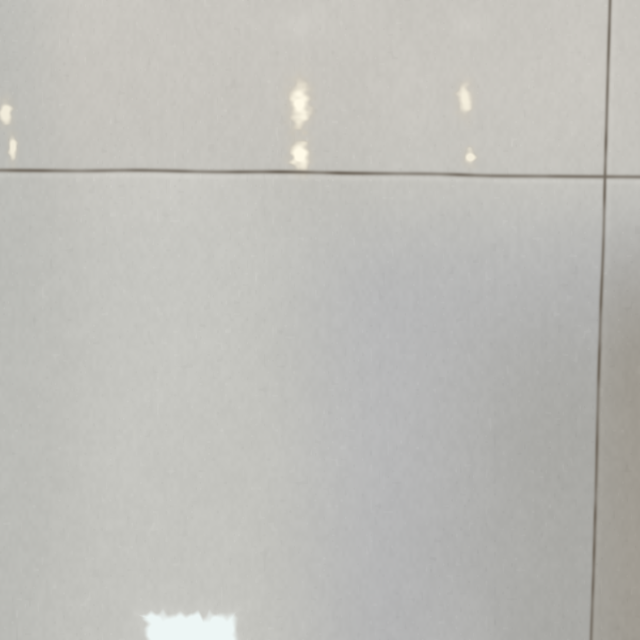
Reproduce this texture procedurally as a Shadertoy shader.

```glsl
float hash(vec2 p) {
    return fract(sin(dot(p, vec2(127.1, 311.7))) * 43758.5453);
}

float noise(vec2 p) {
    vec2 i = floor(p), f = fract(p);
    f = f * f * (3.0 - 2.0 * f);
    return mix(mix(hash(i), hash(i + vec2(1, 0)), f.x),
               mix(hash(i + vec2(0, 1)), hash(i + vec2(1, 1)), f.x), f.y);
}

// Soft joint coverage at signed distance d
float joint(float d, float radius) {
    return exp(-d * d / (radius * radius));
}

// Broad reflected light and shade across the glazed tiles
vec3 tileShade(vec2 uv, float below, float beyond) {
    vec3 col = mix(vec3(0.752, 0.752, 0.732), vec3(0.785, 0.775, 0.75), smoothstep(0.55, 0.9, uv.y));
    col = mix(col, vec3(0.725, 0.728, 0.71), 0.7 * smoothstep(0.14, 0.0, uv.x));
    col += 0.022 * exp(-pow((uv.x - 0.27) / 0.17, 2.0)) * below;
    float cool = smoothstep(0.38, 0.62, uv.x) * smoothstep(0.75, 0.5, uv.y);
    col = mix(col, vec3(0.712, 0.714, 0.718), cool * 0.9);
    float dim = smoothstep(0.58, 0.9, uv.x) * smoothstep(0.72, 0.3, uv.y);
    col = mix(col, vec3(0.667, 0.666, 0.65), dim);
    float strip = beyond * below * smoothstep(0.72, 0.38, uv.y);
    return mix(col, vec3(0.622, 0.605, 0.57), strip * (0.65 + 0.35 * smoothstep(0.93, 1.0, uv.x)));
}

// Fine glaze grain, stretched vertically, with faint specks
float grain(vec2 uv) {
    float g = (noise(uv * vec2(190, 120)) - 0.5) * 0.016;
    g += (noise(uv * vec2(95, 50) + 7.0) - 0.5) * 0.010;
    g += (noise(uv * vec2(11, 7) + 3.0) - 0.5) * 0.014;
    float speck = noise(uv * vec2(150, 110) + 31.0);
    g += 0.016 * smoothstep(0.85, 1.0, speck);
    return g - 0.014 * smoothstep(0.15, 0.0, speck);
}

// Lamp reflections: centre and radii of each
vec3 addGlints(vec3 col, vec2 uv) {
    vec4 glints[6] = vec4[6](
        vec4(0.468, 0.835, 0.019, 0.040), vec4(0.468, 0.757, 0.016, 0.028),
        vec4(0.726, 0.845, 0.013, 0.029), vec4(0.735, 0.755, 0.010, 0.015),
        vec4(0.009, 0.824, 0.012, 0.022), vec4(0.020, 0.768, 0.008, 0.028));
    float ripple = noise(uv * vec2(90, 130)) - 0.5;
    for (int i = 0; i < 6; i++) {
        vec2 q = (uv - glints[i].xy) / glints[i].zw;
        float r = length(q) + ripple * 0.5;
        float power = i < 2 ? 1.0 : 0.75;
        col = mix(col, vec3(0.87, 0.80, 0.67), 0.5 * power * exp(-1.2 * r * r));
        col = mix(col, vec3(1.0, 0.98, 0.91), power * smoothstep(1.0, 0.25, r));
    }
    // Faint second reflections higher up
    for (int i = 0; i < 2; i++) {
        vec2 q = (uv - vec2(0.47 + 0.265 * float(i), 0.96)) / vec2(0.03, 0.022);
        col += 0.018 * exp(-dot(q, q));
    }
    return col;
}

void mainImage(out vec4 fragColor, in vec2 fragCoord) {
    vec2 uv = fragCoord / iResolution.xy;

    // Joints lean slightly and waver
    float dH = uv.y - (0.735 - 0.011 * uv.x) - 0.003 * (noise(vec2(uv.x * 9.0, 2.0)) - 0.5);
    float dV = uv.x - mix(0.924, 0.953, uv.y) - 0.002 * (noise(vec2(5.0, uv.y * 8.0)) - 0.5);
    float below = smoothstep(0.004, -0.004, dH);
    float beyond = smoothstep(-0.003, 0.003, dV);

    vec3 col = tileShade(uv, below, beyond) + grain(uv);
    col = addGlints(col, uv);

    // Slightly pale tile edges beside thin, unevenly worn grout
    col += 0.018 * exp(-pow((dH + 0.008) / 0.004, 2.0));
    col += 0.012 * exp(-pow((dV - 0.007) / 0.004, 2.0));
    float wearH = 0.55 + 0.4 * noise(vec2(uv.x * 32.0, 4.0));
    float wearV = 0.55 + 0.4 * noise(vec2(8.0, uv.y * 36.0));
    vec3 grout = vec3(0.44, 0.41, 0.37);
    col = mix(col, grout, joint(dH, 0.0033) * wearH);
    col = mix(col, grout, joint(dV, 0.0029) * wearV);

    // Window reflection with a ragged, feathered outline
    vec2 ragged = vec2(noise(uv * vec2(40, 120)), noise(uv * vec2(110, 40) + 9.0)) - 0.5;
    vec2 box = abs(uv - vec2(0.298, -0.02) + ragged * 0.014) - vec2(0.072, 0.058);
    float edge = max(box.x, box.y);
    col += 0.03 * exp(-max(edge, 0.0) * 90.0);
    col = mix(col, vec3(0.93, 0.965, 0.96), smoothstep(0.006, -0.006, edge));

    fragColor = vec4(clamp(col, 0.0, 1.0), 1.0);
}
```
